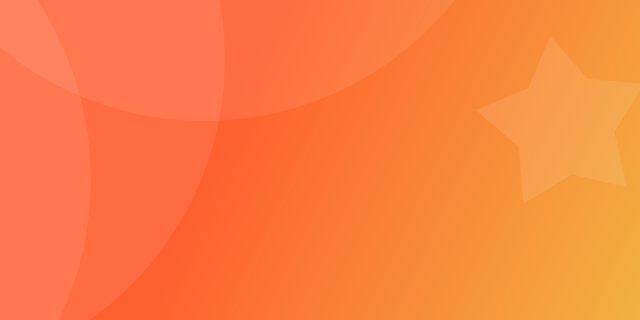
This background is drawn by a Shadertoy shader. Its source:

```glsl
const float PI = 3.14159265;
const vec3 CORAL = vec3(1.0, 0.375, 0.19);
const vec3 AMBER = vec3(0.948, 0.695, 0.25);

float circleDistance(vec2 p, vec2 center, float radius) {
    return length(p - center) - radius;
}

// Folds the plane into half a spike, then measures to its one edge.
float starDistance(vec2 p, float points, float outer, float inner, float tilt) {
    float halfSector = PI / points;
    float angle = atan(p.y, p.x) - tilt;
    angle = abs(mod(angle + halfSector, 2.0 * halfSector) - halfSector);
    vec2 folded = length(p) * vec2(cos(angle), sin(angle));
    vec2 tip = vec2(outer, 0.0);
    vec2 edge = inner * vec2(cos(halfSector), sin(halfSector)) - tip;
    return dot(folded - tip, normalize(vec2(edge.y, -edge.x)));
}

// Coral stays flat up to the knee, then ramps to amber.
vec3 slantedGradient(vec2 p, vec2 middle, float degrees, float knee) {
    float angle = radians(degrees);
    vec2 direction = vec2(cos(angle), sin(angle));
    float span = 2.0 * dot(middle, abs(direction));
    float t = 0.5 + dot(p - middle, direction) / span;
    return mix(CORAL, AMBER, clamp((t - knee) / (1.0 - knee), 0.0, 1.0));
}

vec3 addVeil(vec3 color, float dist, float opacity, float pixel) {
    float coverage = clamp(0.5 - dist / pixel, 0.0, 1.0);
    return mix(color, vec3(1.0), opacity * coverage);
}

void mainImage(out vec4 fragColor, in vec2 fragCoord) {
    float pixel = 1.0 / iResolution.y;
    vec2 p = fragCoord * pixel;
    vec2 middle = 0.5 * iResolution.xy * pixel;
    vec3 color = slantedGradient(p, middle, -25.0, 0.36);

    // Overlapping translucent discs
    float veil = 0.08;
    color = addVeil(color, circleDistance(p, vec2(0.638, 1.622), 1.0), veil, pixel);
    color = addVeil(color, circleDistance(p, vec2(-0.297, 0.817), 1.0), veil, pixel);
    color = addVeil(color, circleDistance(p, vec2(-0.740, 0.439), 1.0234), veil, pixel);

    // Tilted five-pointed star
    float star = starDistance(p - vec2(1.763, 0.612), 5.0, 0.279, 0.159, radians(98.9));
    color = addVeil(color, star, 0.1, pixel);

    fragColor = vec4(color, 1.0);
}
```
